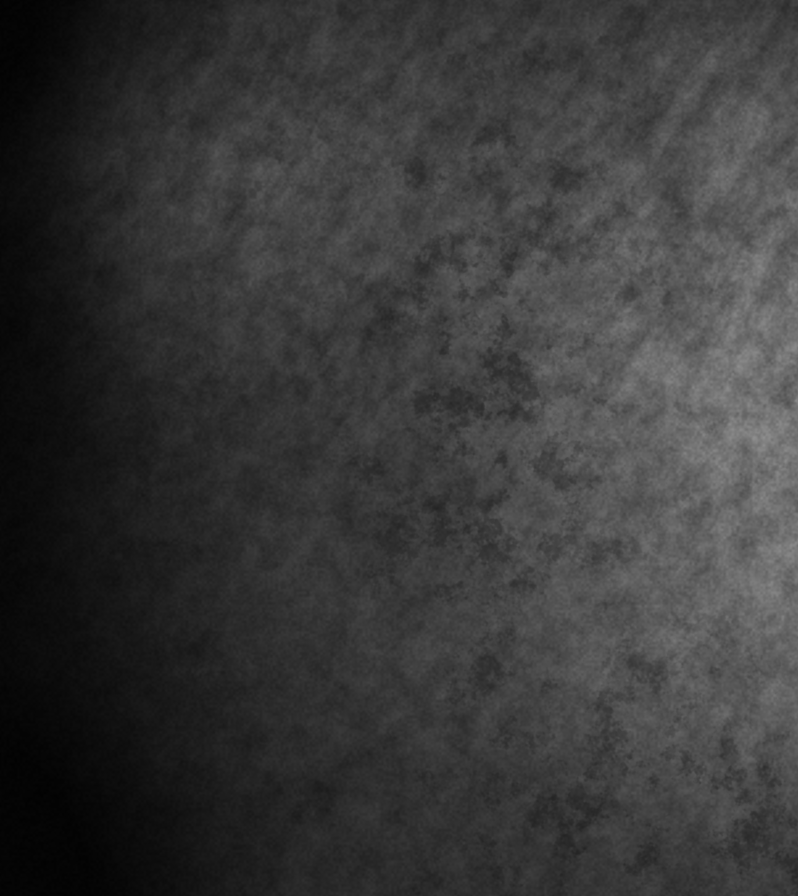
Reproduce this texture procedurally as a Shadertoy shader.

```glsl
// Draws a dark mottled plaster wall lit softly from the right edge.

float hash21(vec2 p) {
    vec3 q = fract(p.xyx * 0.1031);
    q += dot(q, q.yzx + 33.33);
    return fract((q.x + q.y) * q.z);
}

float valueNoise(vec2 p) {
    vec2 cell = floor(p);
    vec2 f = fract(p);
    f = f * f * (3.0 - 2.0 * f);
    float low = mix(hash21(cell), hash21(cell + vec2(1, 0)), f.x);
    float high = mix(hash21(cell + vec2(0, 1)), hash21(cell + vec2(1, 1)), f.x);
    return mix(low, high, f.y);
}

// Layered noise centred on zero, roughly -0.5 to 0.5.
float fbm(vec2 p, int octaves, float gain) {
    float sum = 0.0;
    float weight = 1.0;
    float total = 0.0;
    for (int i = 0; i < octaves; i++) {
        sum += weight * (valueNoise(p) - 0.5);
        total += weight;
        weight *= gain;
        p = mat2(1.6, 1.2, -1.2, 1.6) * p + 17.3;
    }
    return sum / total;
}

float softSpot(vec2 uv, vec2 centre, vec2 radius) {
    vec2 d = (uv - centre) / radius;
    return exp(-dot(d, d));
}

// Broad lighting: left falloff, right glow, upper-left haze, dim ends.
float lighting(vec2 uv) {
    float fromLeft = smoothstep(-0.04, 0.5, uv.x);
    float glowHeight = exp(-pow(abs(uv.y - 0.52) / 0.46, 2.0));
    float rightGlow = smoothstep(0.4, 1.0, uv.x) * glowHeight;
    float haze = softSpot(uv, vec2(0.26, 0.78), vec2(0.28, 0.27));
    float tone = 0.03 + 0.18 * fromLeft + 0.25 * rightGlow;
    tone += 0.10 * haze * smoothstep(-0.05, 0.2, uv.x);
    tone -= 0.05 * smoothstep(0.3, 0.0, uv.y);
    tone -= 0.04 * smoothstep(0.8, 1.0, uv.y);
    return max(tone, 0.015);
}

// Brushed marks stretched along a steep diagonal.
float streaks(vec2 p, float frequency) {
    vec2 along = normalize(vec2(0.55, 0.83));
    vec2 across = vec2(along.y, -along.x);
    vec2 q = vec2(dot(p, across), 0.35 * dot(p, along));
    return fbm(q * frequency, 4, 0.65);
}

// Ragged dark stains gathered where the coverage is high.
float stains(vec2 p, float coverage) {
    float n = fbm(p * 24.0 + 5.7, 5, 0.78);
    return smoothstep(0.02, 0.22, n + 0.12 * (coverage - 0.5));
}

void mainImage(out vec4 fragColor, in vec2 fragCoord) {
    vec2 uv = fragCoord / iResolution.xy;
    vec2 p = fragCoord / iResolution.y;

    float tone = lighting(uv);

    // Mottled surface from wide clouds down to small flecks
    float clouds = fbm(p * 5.0 + 2.1, 3, 0.5);
    float mottle = fbm(p * 38.0 + 9.4, 4, 0.8);
    float brushed = streaks(p, 48.0);
    float brushAmount = mix(0.2, 0.55, smoothstep(0.25, 0.8, uv.y));
    tone *= 1.0 + 0.22 * clouds + 0.55 * mottle + brushAmount * brushed;

    // Worn diagonal band through the middle and a dark lower right
    float band = softSpot(uv, vec2(0.62, 0.55), vec2(0.16, 0.38));
    float corner = softSpot(uv, vec2(0.86, 0.08), vec2(0.22, 0.16));
    float coverage = clamp(band + corner, 0.0, 1.0);
    tone *= 1.0 - (0.12 + 0.16 * coverage) * stains(p, coverage);
    tone *= 1.0 - 0.05 * band;

    // Fine grain
    float grain = valueNoise(p * 340.0) - 0.5;
    tone += grain * (0.012 + 0.11 * tone);

    fragColor = vec4(vec3(clamp(tone, 0.0, 1.0)), 1.0);
}
```
